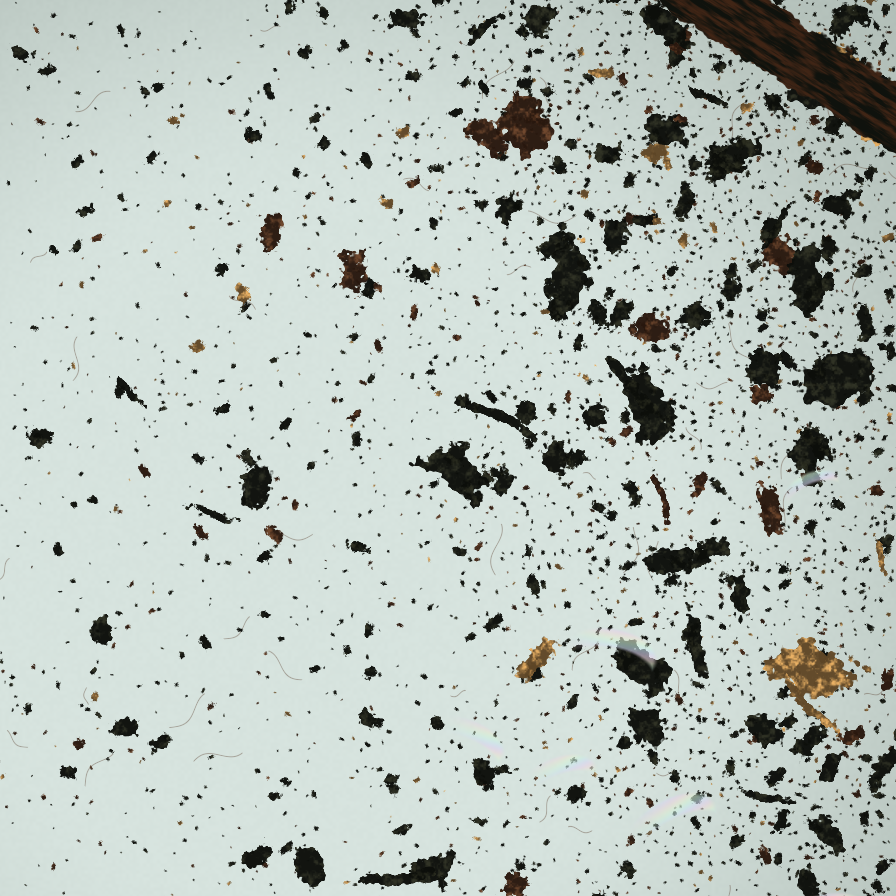
Write a Shadertoy shader that draws this texture.

```glsl
const vec3 PALE = vec3(0.84, 0.89, 0.87);
const vec3 DIM = vec3(0.70, 0.75, 0.725);
const vec3 SOOT = vec3(0.06, 0.07, 0.05);
const vec3 BARK = vec3(0.21, 0.12, 0.07);
const vec3 STRAW = vec3(0.50, 0.37, 0.20);
const float EDGE = 0.0011;

float hash(vec2 p) {
    vec3 q = fract(vec3(p.xyx) * 0.1031);
    q += dot(q, q.yzx + 33.33);
    return fract((q.x + q.y) * q.z);
}

float noise(vec2 p) {
    vec2 i = floor(p), f = fract(p);
    f = f * f * (3.0 - 2.0 * f);
    return mix(mix(hash(i), hash(i + vec2(1, 0)), f.x),
               mix(hash(i + vec2(0, 1)), hash(i + vec2(1, 1)), f.x), f.y);
}

float fbm(vec2 p) {
    return 0.5 * noise(p) + 0.3 * noise(p * 2.1 + 7.3) + 0.2 * noise(p * 4.3 + 3.1);
}

vec2 rotate(vec2 p, float a) {
    float c = cos(a), s = sin(a);
    return vec2(c * p.x + s * p.y, c * p.y - s * p.x);
}

// Debris thickens towards the right, most of all in the upper corner
float crowding(vec2 p) {
    float side = smoothstep(0.25, 0.85, p.x + 0.2 * (p.y - 0.5));
    float corner = smoothstep(0.5, 0.1, distance(p, vec2(0.92, 0.9)));
    return mix(0.16, 0.72, side) + 0.3 * corner;
}

float cover(float d) {
    return smoothstep(EDGE, -EDGE, d);
}

vec3 grainColor(vec2 p, float pick, float seed) {
    vec3 base = pick < 0.74 ? SOOT : (pick < 0.93 ? BARK : STRAW);
    float mottle = fbm(p * 130.0 + seed);
    vec3 lit = base * 1.7 + vec3(0.07, 0.06, 0.04);
    return mix(base * 0.75, lit, smoothstep(0.42, 0.85, mottle));
}

// One jittered grain per cell: ragged, turned, between round and angular
void grains(inout vec3 col, vec2 p, float cells, vec2 radii, vec2 stretch, float amount, float seed) {
    vec2 home = floor(p * cells);
    for (int k = 0; k < 9; k++) {
        vec2 id = home + vec2(k % 3 - 1, k / 3 - 1);
        vec2 key = id + seed;
        vec2 center = (id + 0.1 + 0.8 * vec2(hash(key), hash(key + 41.7))) / cells;
        if (hash(key + 83.1) > amount * crowding(center)) continue;
        float size = hash(key + 19.9);
        float radius = mix(radii.x, radii.y, size * size);
        float aspect = sqrt(mix(stretch.x, stretch.y, hash(key + 57.3)));
        vec2 q = rotate(p - center, 6.283 * hash(key + 71.9));
        if (length(q) > radius * aspect * 2.0 + EDGE) continue;
        q.y += 0.2 * radius * sin(q.x / radius + 6.0 * size);
        q *= vec2(1.0 / aspect, aspect);
        float boxy = max(abs(q.x), abs(q.y + 0.25 * q.x));
        float d = mix(length(q), boxy, 0.8 * hash(key + 29.3)) - radius;
        d += radius * 1.3 * (fbm((p - center) * 1.7 / radius + key) - 0.5);
        d += min(0.005, radius * 0.5) * (noise(p * 240.0 + seed) - 0.5);
        col = mix(col, grainColor(p, hash(key + 11.3), seed), cover(d) * 0.97);
    }
}

// Hair-thin curled threads
void fibres(inout vec3 col, vec2 p, float cells, float seed) {
    vec2 home = floor(p * cells);
    for (int k = 0; k < 9; k++) {
        vec2 id = home + vec2(k % 3 - 1, k / 3 - 1);
        vec2 key = id + seed;
        vec2 center = (id + vec2(hash(key), hash(key + 13.7))) / cells;
        if (hash(key + 37.1) > 0.2 + 0.4 * crowding(center)) continue;
        float span = mix(0.006, 0.028, hash(key + 5.9));
        vec2 q = rotate(p - center, 6.283 * hash(key + 23.3));
        q.y += 0.25 * span * sin(q.x * 2.4 / span + 6.0 * hash(key + 9.1));
        q.x = max(abs(q.x) - span, 0.0);
        col = mix(col, BARK * 1.4, 0.5 * cover(length(q) - 0.0003));
    }
}

// Pale crescent reflections with a faint rainbow, low on the right
void glare(inout vec3 col, vec2 p, float cells, float seed) {
    vec2 home = floor(p * cells);
    for (int k = 0; k < 9; k++) {
        vec2 id = home + vec2(k % 3 - 1, k / 3 - 1);
        vec2 key = id + seed;
        vec2 center = (id + vec2(hash(key), hash(key + 31.1))) / cells;
        float zone = step(0.42, center.x) * step(center.y, 0.48);
        if (hash(key + 17.7) > 0.6 * zone) continue;
        vec2 q = rotate(p - center, mix(-0.6, 0.6, hash(key + 3.3)));
        q.y *= 1.8;
        float radius = mix(0.03, 0.065, hash(key + 47.1));
        float bite = length(q + vec2(0.0, 0.75 * radius)) - radius;
        float d = max(length(q) - radius, -bite);
        vec3 rainbow = 0.5 + 0.5 * cos(q.y * 150.0 + vec3(0.0, 2.1, 4.2));
        vec3 shine = mix(vec3(0.91, 0.94, 0.94), rainbow, 0.12);
        float fade = smoothstep(-0.5, 0.8, q.x / radius + hash(key + 2.9));
        col = mix(col, shine, 0.6 * fade * smoothstep(0.002, -0.006, d));
    }
}

// Long woody stem with streaks along its length
void stem(inout vec3 col, vec2 p, vec2 a, vec2 b, float width) {
    vec2 axis = normalize(b - a), q = p - a;
    vec2 along = vec2(dot(q, axis), dot(q, vec2(-axis.y, axis.x)));
    float past = along.x - clamp(along.x, 0.0, distance(a, b));
    float d = length(vec2(past, along.y)) - width;
    d += 0.018 * (fbm(p * 60.0) - 0.5);
    float streak = fbm(along * vec2(35.0, 190.0));
    vec3 wood = mix(SOOT, BARK * 1.2, smoothstep(0.35, 0.8, streak));
    col = mix(col, wood, cover(d));
}

void mainImage(out vec4 fragColor, in vec2 fragCoord) {
    vec2 p = fragCoord / iResolution.xy;

    // Backlit glass, dimmer at the top and right
    float falloff = length((p - vec2(0.35, 0.38)) * vec2(0.9, 0.88));
    vec3 col = mix(PALE, DIM, smoothstep(0.33, 0.8, falloff));
    col += 0.012 * (noise(p * 260.0) - 0.5);

    fibres(col, p, 11.0, 210.0);

    // Dust to lumps, then slivers
    grains(col, p, 95.0, vec2(0.0007, 0.0026), vec2(1.0, 2.0), 0.75, 10.0);
    grains(col, p, 42.0, vec2(0.0018, 0.0065), vec2(1.0, 2.0), 0.7, 150.0);
    grains(col, p, 19.0, vec2(0.006, 0.015), vec2(1.0, 2.2), 0.75, 310.0);
    grains(col, p, 9.0, vec2(0.016, 0.033), vec2(1.0, 2.4), 0.95, 470.0);
    grains(col, p, 6.0, vec2(0.009, 0.017), vec2(4.0, 8.0), 0.85, 630.0);

    stem(col, p, vec2(0.76, 1.02), vec2(1.03, 0.85), 0.034);
    glare(col, p, 7.0, 790.0);

    fragColor = vec4(clamp(col, 0.0, 1.0), 1.0);
}
```
